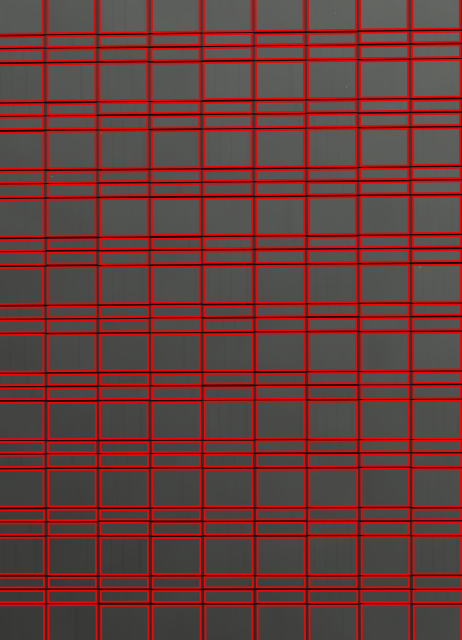
Give the GLSL for this pattern, as a WebGL 1 fragment shader.

```glsl
precision highp float;
// Wall of grey panels outlined in red: each repeat stacks one tall panel and two slim strips.
// A slightly fanned grid gives panel coordinates; edge distances draw frames and gaps,
// while hashes, layered sines and cellular specks add misalignment, mottling and wear.

uniform vec2 u_resolution;

// Lengths are fractions of the canvas height.
#define PITCH vec2(0.0815, 0.10555) // size of one repeat
#define ORIGIN vec2(0.0725, 0.0566) // first crossing of column and row gaps
#define FAN 0.00136                 // growth of row pitch toward the right
#define LEAN 0.0022                 // sideways lean of the columns
#define STRIP_TOPS vec2(0.216, 0.413) // strip divisions within a repeat
#define HALF_GAP vec2(0.0021, 0.0011)
#define LINE_WIDTH 0.0029
#define JITTER 0.0006               // edge misalignment
#define RED vec3(0.94, 0.025, 0.025)
#define COLUMN_GAP vec3(0.22, 0.19, 0.18)
#define ROW_GAP vec3(0.10, 0.045, 0.045)

float hash(vec2 p) {
  p = fract(p * vec2(0.1031, 0.1137));
  p += dot(p, p.yx + 33.33);
  return fract((p.x + p.y) * p.x * 91.7);
}

// Soft blotches from layered, bent sines.
float mottle(vec2 p) {
  float sum = 0.0;
  float amount = 0.5;
  for (int i = 0; i < 4; i++) {
    sum += amount * sin(p.x + 1.7 * sin(p.y * 0.8)) * sin(p.y + 1.3 * sin(p.x * 0.6));
    p = mat2(1.5, 1.1, -1.1, 1.5) * p + 2.3;
    amount *= 0.55;
  }
  return sum;
}

// Rare pale specks: a few cells hold one small dot.
float specks(vec2 p, float pixel) {
  vec2 cell = floor(p * 16.0);
  vec2 dotCenter = 0.15 + 0.7 * vec2(hash(cell + 7.0), hash(cell + 19.0));
  float radius = 0.0006 + 0.0007 * hash(cell + 31.0);
  float dist = length(fract(p * 16.0) - dotCenter) / 16.0;
  return step(0.95, hash(cell + 43.0)) * clamp((radius - dist) / pixel + 0.5, 0.0, 1.0);
}

void main() {
  float pixel = 1.0 / u_resolution.y;
  vec2 p = gl_FragCoord.xy * pixel;
  float across = gl_FragCoord.x / u_resolution.x;

  // Repeat coordinates
  vec2 pitch = PITCH + vec2(0.0, FAN * p.x);
  vec2 grid = (p - ORIGIN + vec2(LEAN * p.y, 0.0)) / pitch;
  vec2 cell = floor(grid);
  vec2 local = grid - cell;

  // Choose the panel and its vertical extent
  float aboveFirst = step(STRIP_TOPS.x, local.y);
  float aboveSecond = step(STRIP_TOPS.y, local.y);
  float bottom = aboveFirst * mix(STRIP_TOPS.x, STRIP_TOPS.y, aboveSecond);
  float top = mix(mix(STRIP_TOPS.x, STRIP_TOPS.y, aboveFirst), 1.0, aboveSecond);
  vec2 id = vec2(cell.x + 20.0, (cell.y + 20.0) * 3.0 + aboveFirst + aboveSecond);

  // Inward distance from the panel's four slightly misplaced edges
  vec2 shiftLow = vec2(hash(id + 3.0), hash(id + 11.0)) - 0.5;
  vec2 shiftHigh = vec2(hash(id + 23.0), hash(id + 37.0)) - 0.5;
  vec2 low = (local - vec2(0.0, bottom)) * pitch - HALF_GAP - 2.0 * JITTER * shiftLow;
  vec2 high = (vec2(1.0, top) - local) * pitch - HALF_GAP - 2.0 * JITTER * shiftHigh;
  vec2 edge = min(low, high);
  float inside = min(edge.x, edge.y);

  // Panel face: broad light, panel tone, blotches and faint vertical streaks
  float tone = 0.212 + 0.13 * p.y + 0.055 * across;
  tone += 0.018 * (hash(id + 53.0) - 0.5) + 0.009 * mottle(p * 24.0);
  float streak = pow(0.5 + 0.5 * sin(p.x * 190.0 + 5.0 * sin(p.x * 37.0) + id.y), 24.0);
  tone -= 0.014 * streak * hash(id + 61.0);
  vec3 color = tone * vec3(1.0, 1.02, 0.985);
  color = mix(color, vec3(0.62), 0.7 * specks(p, pixel));

  // Red frame, a little faded on some panels and stretches
  float fade = 0.10 * hash(id + 71.0) + 0.06 * (0.5 + 0.5 * mottle(p * 40.0));
  vec3 frameColor = mix(RED, vec3(0.45, 0.17, 0.16), fade);
  float face = clamp((inside - LINE_WIDTH) / pixel + 0.5, 0.0, 1.0);
  color = mix(frameColor, color, face);

  // Gaps: grey between columns, nearly black between rows
  float rowGap = clamp(0.5 - edge.y / pixel, 0.0, 1.0);
  float columnGap = clamp(0.5 - edge.x / pixel, 0.0, 1.0);
  color = mix(color, COLUMN_GAP * (0.8 + 0.4 * p.y), columnGap);
  color = mix(color, ROW_GAP, rowGap);

  gl_FragColor = vec4(color, 1.0);
}
```
